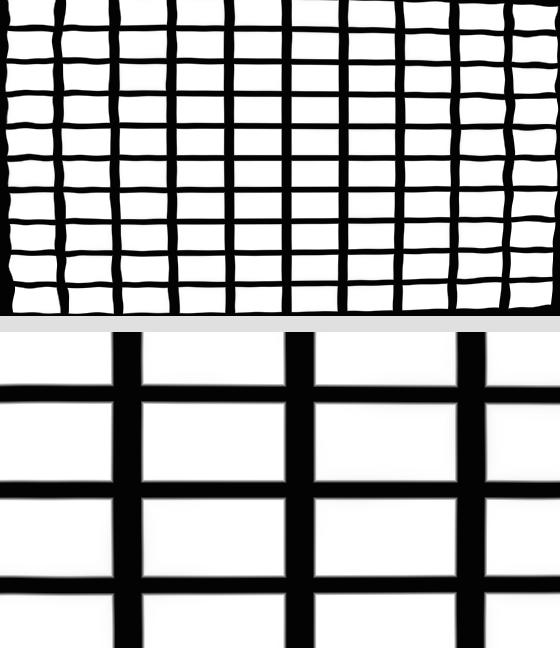
Top, the full canvas; bottom, a detail of the centre.
Give the GLSL for this pattern, as a Shadertoy shader.

```glsl
#define CENTER vec2(0.907, 0.5)
#define CELL vec2(0.1815, 0.1009)
#define HALF_LINE vec2(0.0158, 0.0092)
#define CELLS_FROM_CENTER 5.0
#define WOBBLE vec2(0.021, 0.013)
#define WOBBLE_FREQ 14.0
#define EDGE_SOFTNESS 0.004
#define HALO 0.07
#define HALO_WIDTH 0.005
#define INK vec3(0.01)
#define PAPER vec3(1.0)

vec2 randomGradient(vec2 cell) {
    float angle = 6.2832 * fract(sin(dot(cell, vec2(127.1, 311.7))) * 43758.5);
    return vec2(cos(angle), sin(angle));
}

float gradientNoise(vec2 p) {
    vec2 i = floor(p), f = p - i;
    vec2 u = f * f * f * (f * (f * 6.0 - 15.0) + 10.0);
    vec2 e = vec2(1.0, 0.0);
    float bottom = mix(dot(randomGradient(i), f),
                       dot(randomGradient(i + e), f - e), u.x);
    float top = mix(dot(randomGradient(i + e.yx), f - e.yx),
                    dot(randomGradient(i + 1.0), f - 1.0), u.x);
    return mix(bottom, top, u.y);
}

// Hand-drawn wavering, zero at the center and growing outward
vec2 wobble(vec2 q) {
    vec2 s = q * WOBBLE_FREQ;
    vec2 n = vec2(gradientNoise(s + 17.3), gradientNoise(s + 71.9));
    return WOBBLE * dot(q, q) * n;
}

// Slight barrel bend and tilt, returned in cell units
vec2 bendToGrid(vec2 q) {
    float bendX = 1.0 + 0.02 * q.x + 0.037 * q.x * q.x
                - 0.02 * q.y + 0.055 * q.y * q.y;
    float bendY = 1.002 + 0.027 * q.x + 0.023 * q.x * q.x - 0.03 * q.y;
    return q / CELL * vec2(bendX, bendY);
}

// Signed distance to the bars; everything past the outer bars is solid
float barDistance(vec2 grid) {
    vec2 toLine = min(abs(grid - round(grid)), CELLS_FROM_CENTER - abs(grid));
    vec2 d = toLine * CELL - HALF_LINE;
    return min(d.x, d.y);
}

void mainImage(out vec4 fragColor, in vec2 fragCoord) {
    vec2 q = fragCoord / iResolution.y - CENTER;
    float d = barDistance(bendToGrid(q + wobble(q)));

    // Soft bar edge
    float softness = max(EDGE_SOFTNESS, 1.3 / iResolution.y);
    float light = clamp(d / softness + 0.5, 0.0, 1.0);

    // Faint uneven shadow beside the bars
    float patchiness = smoothstep(-0.2, 0.5, gradientNoise(q * 6.0));
    light *= 1.0 - HALO * patchiness * exp(-max(d, 0.0) / HALO_WIDTH);

    fragColor = vec4(mix(INK, PAPER, light), 1.0);
}
```
